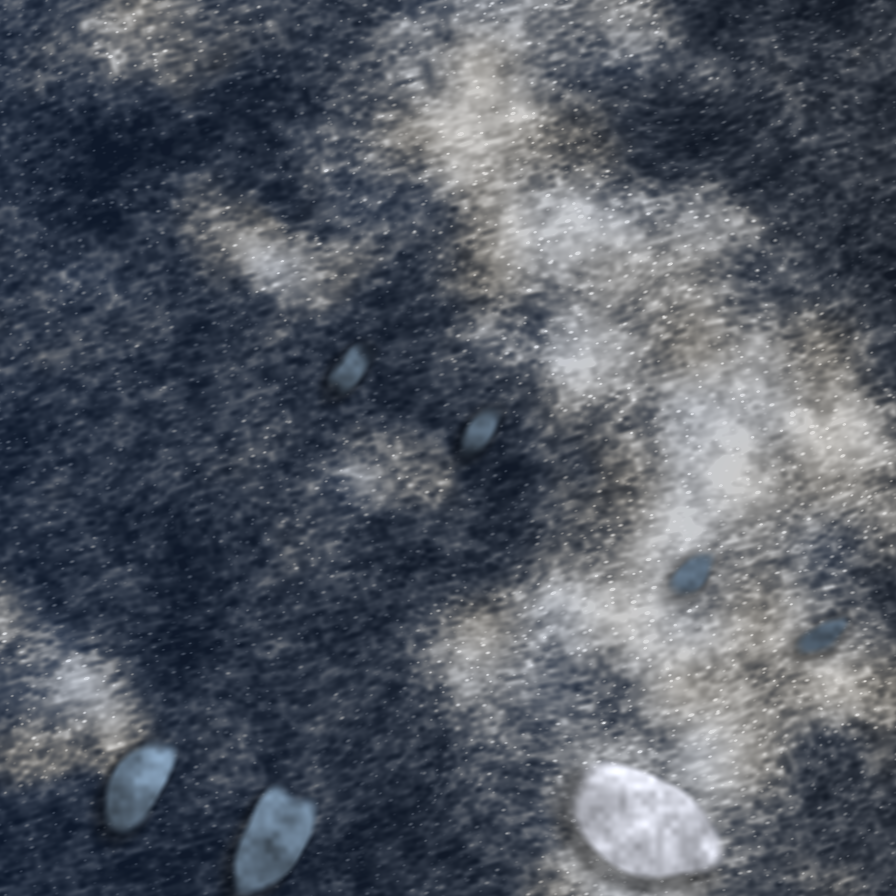
Reproduce this texture procedurally as a Shadertoy shader.

```glsl
// Gritty ground in dappled light: soft sunlit patches over blue shadow.
// Loops of warped soft spots set a log-scale exposure; stretched noise adds
// slanted grain, a jittered grid adds glints, wobbly ellipses make the stones.

const float GRAIN_ANGLE = 0.27;
const float MID_TONE = 0.305;
const float TONE_CONTRAST = 0.56;
const float SHADE_LEVEL = -0.82;
const float SUN_GAIN = 2.5;
const vec3 BLUE_STONE = vec3(0.36, 0.43, 0.50);
const vec3 PALE_STONE = vec3(0.74, 0.75, 0.79);
const vec3 WARM_SHIFT = vec3(0.022, 0.004, -0.026);

float hash(vec2 p) {
    vec3 q = fract(vec3(p.xyx) * 0.1031);
    q += dot(q, q.yzx + 33.33);
    return fract((q.x + q.y) * q.z);
}

// Value noise scaled to zero mean and roughly unit deviation
float noise(vec2 p) {
    vec2 cell = floor(p), f = fract(p);
    f = f * f * (3.0 - 2.0 * f);
    float low = mix(hash(cell), hash(cell + vec2(1, 0)), f.x);
    float high = mix(hash(cell + vec2(0, 1)), hash(cell + vec2(1, 1)), f.x);
    return (mix(low, high, f.y) - 0.5) * 4.66;
}

vec2 rotate(vec2 p, float angle) {
    float c = cos(angle), s = sin(angle);
    return vec2(c * p.x + s * p.y, c * p.y - s * p.x);
}

// One soft elliptical pool of light
float lightSpot(vec2 p, float radius, float angle) {
    vec2 q = rotate(p, angle) * vec2(0.8, 1.25) / radius;
    return exp(-dot(q, q));
}

// Winding band of large pools plus small pools everywhere, with ragged edges
float sunlight(vec2 uv) {
    vec2 p = uv + 0.014 * vec2(noise(uv * 9.0 + 3.0), noise(uv * 9.0 + 41.0));
    p += 0.006 * vec2(noise(uv * 24.0 + 7.0), noise(uv * 24.0 + 47.0));
    float light = 0.0;
    for (int i = 0; i < 9; i++) {
        float id = float(i);
        float y = 0.06 + 0.115 * id;
        float x = 0.66 + 0.10 * sin(6.0 * y - 0.9) + 0.2 * (hash(vec2(id, 2.0)) - 0.5);
        float radius = mix(0.075, 0.125, hash(vec2(id, 4.0)));
        light += 1.7 * lightSpot(p - vec2(x, y), radius, 1.4 * hash(vec2(id, 8.0)) - 0.7);
    }
    for (int i = 0; i < 13; i++) {
        float id = float(i);
        vec2 centre = fract(id * vec2(0.618, 0.755) + vec2(0.1, 0.2));
        float radius = mix(0.035, 0.065, hash(vec2(id, 12.0)));
        float strength = mix(0.5, 1.5, hash(vec2(id, 15.0)));
        light += strength * lightSpot(p - centre, radius, 2.0 * hash(vec2(id, 18.0)) - 1.0);
    }
    vec2 q = rotate(uv, 0.5);
    float unevenness = 0.28 * noise(q * 6.0 + 17.0) + 0.20 * noise(q * 14.0 + 29.0)
                     + 0.14 * noise(q * 30.0 + 53.0);
    return SHADE_LEVEL + SUN_GAIN * (1.0 - exp(-light)) + unevenness;
}

// Slanted streaks mixed with rounder grit
float grain(vec2 p) {
    return 0.24 * noise(p * vec2(92.0, 200.0))
         + 0.19 * noise(p * vec2(48.0, 95.0) + 61.0)
         + 0.19 * noise(p * vec2(140.0, 175.0) + 97.0);
}

// Small bright facets, at most one per cell
float glints(vec2 p, float density) {
    vec2 cell = floor(p);
    vec2 jitter = 0.4 * (vec2(hash(cell + 11.0), hash(cell + 23.0)) - 0.5);
    float d = length(fract(p) - 0.5 - jitter);
    float strength = hash(cell + 37.0);
    return (1.0 - smoothstep(0.0, 0.3, d)) * strength * strength * step(hash(cell + 5.0), density);
}

// Neutral highlights shift to blue in the shadows
vec3 toneColour(float tone, float coolness) {
    float blueness = mix(0.055, 0.02, smoothstep(0.2, 0.55, tone));
    return tone + vec3(-0.6, 0.0, 1.0) * blueness * coolness;
}

// Approximate signed distance to a wobbly ellipse
float stoneDistance(vec2 p, vec2 radii, float angle, float seed) {
    vec2 q = rotate(p, angle) / radii;
    float wobble = 0.08 * noise(q * 1.3 + seed);
    return (length(q) - 1.0 + wobble) * min(radii.x, radii.y);
}

// Lays a stone on the ground, with a dark contact shadow at lower left
vec3 addStone(vec3 ground, vec2 p, vec2 radii, float angle, float seed, vec3 tint) {
    float d = stoneDistance(p, radii, angle, seed);
    float shadowDistance = stoneDistance(p + radii.y * 0.25, radii, angle, seed);
    float shadow = 1.0 - smoothstep(-0.004, 0.014, shadowDistance);
    float cover = 1.0 - smoothstep(-0.006, 0.005, d);
    float mottling = 1.0 + 0.09 * noise(p * 40.0 + seed) + 0.05 * noise(p * 120.0 + seed);
    float facing = 1.0 + 0.18 * dot(p / radii.x, vec2(0.5, 0.8));
    return mix(ground * (1.0 - 0.4 * shadow), tint * mottling * facing, cover);
}

void mainImage(out vec4 fragColor, in vec2 fragCoord) {
    vec2 uv = fragCoord / iResolution.xy;

    // Exposure from light and grain; full sun washes the grain out
    float sun = sunlight(uv);
    vec2 grainUv = rotate(uv, GRAIN_ANGLE);
    grainUv += 0.003 * vec2(noise(uv * 7.0 + 71.0), noise(uv * 9.0 + 83.0));
    float grainAmount = mix(1.0, 0.35, smoothstep(0.4, 1.5, sun));
    float exposure = sun + grainAmount * grain(grainUv);
    float tone = MID_TONE * exp(TONE_CONTRAST * clamp(exposure, -2.0, 1.7));

    // Glints are strongest in half light
    float sparkle = glints(grainUv * vec2(66.0, 115.0), 0.3)
                  + 0.8 * glints(grainUv * vec2(100.0, 150.0) + 19.0, 0.3);
    tone += sparkle * mix(0.22, 0.38, smoothstep(-0.9, 0.3, sun));

    // Warm earth shows along the edges of the light
    float halfLight = smoothstep(-0.7, 0.3, sun);
    vec3 colour = toneColour(min(tone, 0.86), mix(1.25, 0.75, uv.x));
    colour += WARM_SHIFT * halfLight * (0.4 + 0.35 * noise(uv * 13.0 + 113.0));

    // Scattered blue pebbles, larger towards the bottom
    for (int i = 0; i < 6; i++) {
        float id = float(i);
        vec2 centre = vec2(fract(id * 0.618 + 0.3), 0.06 + 0.62 * fract(id * 0.37));
        float size = mix(0.055, 0.022, smoothstep(0.0, 0.32, centre.y));
        vec2 radii = size * vec2(1.25, mix(0.55, 0.75, hash(vec2(id, 3.0))));
        vec3 tint = BLUE_STONE * mix(0.8, 1.1, hash(vec2(id, 9.0)));
        colour = addStone(colour, uv - centre, radii, mix(0.2, 1.1, hash(vec2(id, 6.0))), id * 13.0, tint);
    }

    // One pale slab in the sun
    colour = addStone(colour, uv - vec2(0.72, 0.08), vec2(0.092, 0.055), -0.45, 131.0, PALE_STONE);

    fragColor = vec4(clamp(colour, 0.0, 1.0), 1.0);
}
```
